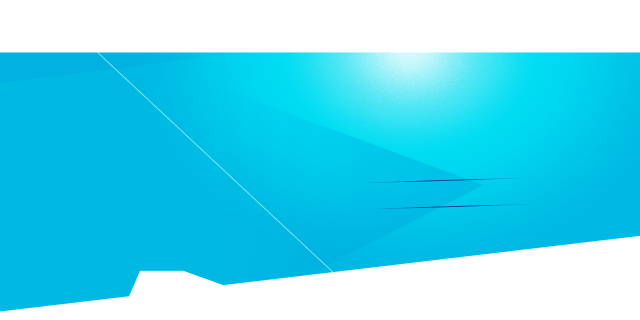
Give the GLSL for this background, as a WebGL 1 fragment shader.

```glsl
precision highp float;
uniform vec2 u_resolution;

// Canvas units: x in 0..2, y in 0..1
const vec3 WHITE = vec3(1.0);
const vec3 CORE = vec3(0.84, 0.98, 0.99);
const vec3 AQUA = vec3(0.36, 0.91, 0.96);
const vec3 CYAN = vec3(0.0, 0.865, 0.95);
const vec3 BLUE = vec3(0.0, 0.725, 0.89);
const vec3 DEEP = vec3(0.0, 0.685, 0.88);
const vec3 PALE = vec3(0.65, 0.96, 0.98);
const vec3 NAVY = vec3(0.0, 0.16, 0.58);

const float PANEL_TOP = 0.836;
const vec2 BASE_L = vec2(0.0, 0.0266);
const vec2 BASE_R = vec2(2.0, 0.263);
const vec2 NOTCH_A = vec2(0.404, 0.0755);
const vec2 NOTCH_B = vec2(0.4375, 0.1536);
const vec2 NOTCH_C = vec2(0.573, 0.1536);
const vec2 NOTCH_D = vec2(0.698, 0.109);

const vec2 GLOW_CENTER = vec2(1.28, 0.845);
const vec2 GLOW_SCALE = vec2(1.0, 1.25);
const float GRAIN_CELLS = 256.0;
const float GRAIN_AMOUNT = 0.02;

const vec2 ARROW_TIP = vec2(1.51, 0.422);
const vec2 ARROW_UPPER = vec2(0.95, 0.628);
const vec2 ARROW_LOWER = vec2(1.016, 0.167);
const float BAND_START = 0.698;
const float BAND_STEP = 0.1;

const vec2 WEDGE_L = vec2(0.0, 0.74);
const vec2 WEDGE_R = vec2(0.755, 0.836);
const vec2 RAY_A = vec2(0.305, 0.836);
const vec2 RAY_B = vec2(1.042, 0.148);
const vec2 STREAK_A = vec2(1.089, 0.427);
const vec2 STREAK_B = vec2(1.693, 0.4453);
const vec2 STREAK_SHIFT = vec2(0.012, -0.082);
const float LINE_HALF_WIDTH = 0.0013;

float hash(vec2 cell) {
  vec3 q = fract(vec3(cell.xyx) * 0.1031);
  q += dot(q, q.yzx + 33.33);
  return fract((q.x + q.y) * q.z);
}

// Signed distance to the line a-b, positive on its left
float side(vec2 p, vec2 a, vec2 b) {
  vec2 d = normalize(b - a);
  return d.x * (p.y - a.y) - d.y * (p.x - a.x);
}

// Coverage of the region with negative distance
float fill(float d, float px) {
  return clamp(0.5 - d / px, 0.0, 1.0);
}

// Position along a segment (x) and distance from it (y)
vec2 segment(vec2 p, vec2 a, vec2 b) {
  vec2 ab = b - a;
  float t = clamp(dot(p - a, ab) / dot(ab, ab), 0.0, 1.0);
  return vec2(t, length(p - a - ab * t));
}

vec3 glow(vec2 p) {
  float r = length((p - GLOW_CENTER) * GLOW_SCALE);
  float grain = hash(floor(p * GRAIN_CELLS)) - 0.5;
  r += grain * GRAIN_AMOUNT * (1.0 - smoothstep(0.2, 0.6, r));
  vec3 color = mix(CORE, AQUA, smoothstep(0.0, 0.24, r));
  color = mix(color, CYAN, smoothstep(0.16, 0.42, r));
  return mix(color, BLUE, smoothstep(0.36, 0.88, r));
}

// Translucent arrow built up from vertical bands
float arrowShade(vec2 p, float px) {
  float d = max(side(p, ARROW_UPPER, ARROW_TIP), side(p, ARROW_TIP, ARROW_LOWER));
  float shade = 0.0;
  for (int i = 0; i < 5; i++) {
    float left = BAND_START + BAND_STEP * float(i);
    shade += 0.07 * fill(left - p.x, px);
  }
  shade += 0.2 * smoothstep(0.95, 1.5, p.x);
  shade += 0.3 * (1.0 - smoothstep(0.12, 0.42, p.y)) * smoothstep(0.68, 1.0, p.x);
  return shade * fill(d, px);
}

void main() {
  vec2 p = gl_FragCoord.xy / u_resolution * vec2(2.0, 1.0);
  float px = 1.0 / u_resolution.y;

  // Panel gradient, corner wedge and arrow
  vec3 color = glow(p);
  float wedge = fill(-side(p, WEDGE_L, WEDGE_R), px);
  color = mix(color, DEEP, wedge * 0.75 * (1.0 - smoothstep(0.3, 0.78, p.x)));
  color = mix(color, DEEP, arrowShade(p, px));

  // Pale diagonal ray
  float ray = fill(segment(p, RAY_A, RAY_B).y - LINE_HALF_WIDTH, px);
  color = mix(color, PALE, ray * 0.85);

  // Dark streaks, tapered at both ends
  for (int i = 0; i < 2; i++) {
    vec2 s = segment(p - STREAK_SHIFT * float(i), STREAK_A, STREAK_B);
    float taper = smoothstep(0.0, 0.45, s.x) * (1.0 - smoothstep(0.55, 1.0, s.x));
    color = mix(color, NAVY, taper * fill(s.y - LINE_HALF_WIDTH * taper, px));
  }

  // White surround with the notch in the lower edge
  float notch = max(side(p, NOTCH_A, NOTCH_B), side(p, NOTCH_B, NOTCH_C));
  notch = max(notch, side(p, NOTCH_C, NOTCH_D));
  float outside = min(min(side(p, BASE_L, BASE_R), notch), PANEL_TOP - p.y);
  color = mix(color, WHITE, fill(outside, px));

  gl_FragColor = vec4(color, 1.0);
}
```
